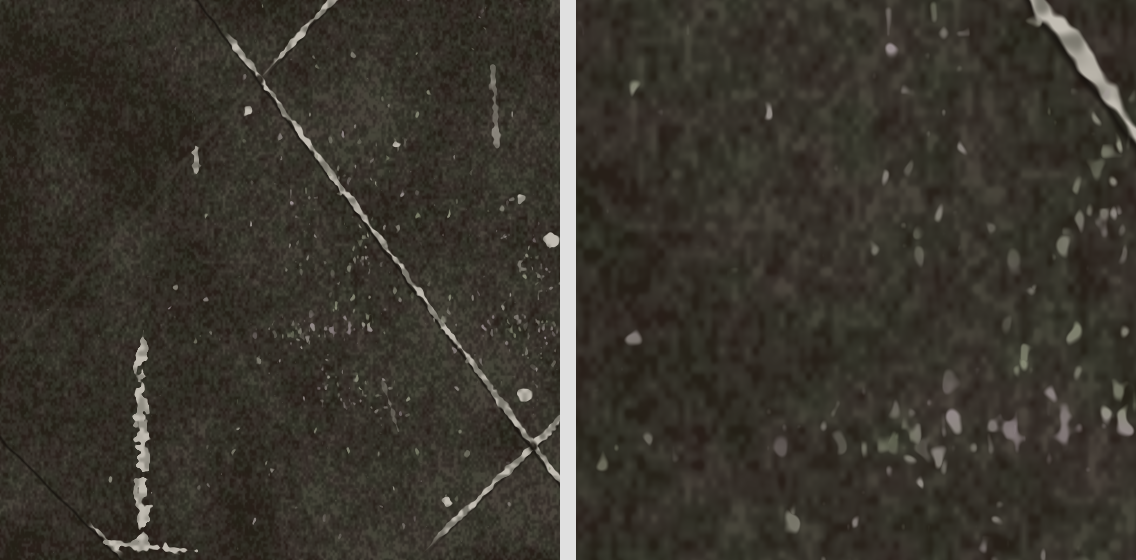
Left: the whole. Right: its middle third, enlarged.
This texture is drawn by a Shadertoy shader. Its source:

```glsl
// Dark worn stone tiles laid diagonally, with broken pale joints, paint drips and flecks.
const vec3 UMBER = vec3(0.148, 0.122, 0.092);
const vec3 SLATE = vec3(0.203, 0.190, 0.160);
const vec3 DUST = vec3(0.282, 0.270, 0.230);
const vec3 GROOVE = vec3(0.075, 0.060, 0.045);
const vec3 CHALK = vec3(0.50, 0.49, 0.45);
const vec3 PAINT = vec3(0.79, 0.77, 0.73);
// Larger lone chips: centre and radius
const vec3 CHIPS[7] = vec3[7](vec3(0.254, 0.026, 0.015), vec3(0.936, 0.294, 0.016),
    vec3(0.985, 0.572, 0.015), vec3(0.707, 0.742, 0.009), vec3(0.797, 0.104, 0.010),
    vec3(0.443, 0.802, 0.009), vec3(0.931, 0.646, 0.009));

vec2 hash2(vec2 p) {
    vec3 q = fract(p.xyx * vec3(0.1031, 0.1030, 0.0973));
    q += dot(q, q.yzx + 33.33);
    return fract((q.xx + q.yz) * q.zy);
}

float noise(vec2 p) {
    vec2 i = floor(p), f = fract(p);
    f = f * f * (3.0 - 2.0 * f);
    float lower = mix(hash2(i).x, hash2(i + vec2(1, 0)).x, f.x);
    float upper = mix(hash2(i + vec2(0, 1)).x, hash2(i + vec2(1, 1)).x, f.x);
    return mix(lower, upper, f.y);
}

float fbm(vec2 p) {
    float sum = 0.0;
    for (float gain = 0.5; gain > 0.05; gain *= 0.5) {
        sum += gain * noise(p);
        p = p * 2.03 + 17.3;
    }
    return sum;
}

// Filled inside a signed distance, with a soft edge
float fill(float d, float soft) { return 1.0 - smoothstep(-soft, soft, d); }

float mound(vec2 p, vec2 centre, vec2 size) {
    vec2 q = (p - centre) / size;
    return exp(-dot(q, q));
}

// Perspective lattice: x counts falling joints, y counts rising joints
vec2 tileCoord(vec2 p) {
    float fall0 = (p.x + p.y - 0.222) / 1.414;
    float fall1 = 0.802 * p.x + 0.598 * p.y - 0.884;
    float rise0 = (p.y - 0.97 * p.x + 0.719) / 1.393;
    float rise1 = (p.y - 1.10 * p.x - 0.349) / 1.487;
    return vec2(fall0 / (fall0 - fall1), rise0 / (rise0 - rise1));
}

// Amount of wear: scuffed patches over a sparse background
float scuff(vec2 p) {
    float patches = 0.55 * mound(p, vec2(0.58, 0.42), vec2(0.17, 0.24))
                  + 0.75 * mound(p, vec2(0.95, 0.47), vec2(0.08, 0.13));
    return patches * smoothstep(0.2, 0.75, noise(p * 17.0)) + 0.04 * smoothstep(0.1, 0.9, p.x);
}

// Scattered upright flecks, one candidate per grid cell
float flecks(vec2 p, float cells, float radius, float soft) {
    vec2 g = p * cells, base = floor(g);
    float cover = 0.0;
    for (int k = 0; k < 9; k++) {
        vec2 id = base + vec2(k % 3 - 1, k / 3 - 1);
        vec2 pick = hash2(id + cells), place = hash2(id + cells + 71.0);
        vec2 d = (g - id - place) * vec2(1.3, 0.8);
        float size = radius * mix(0.45, 1.0, pick.y * pick.y);
        float fleck = fill(length(d) - size, soft * cells);
        cover = max(cover, step(pick.x, scuff(id / cells)) * fleck * mix(0.3, 1.0, place.y));
    }
    return cover;
}

// Ragged broken stroke from a to b
float stroke(vec2 p, vec2 a, vec2 b, float width, float soft) {
    vec2 ab = b - a;
    float t = clamp(dot(p - a, ab) / dot(ab, ab), 0.0, 1.0);
    float rag = 1.2 * noise(p * 58.0) + 1.0 * noise(p * 125.0) - 0.65;
    return fill(length(p - a - t * ab) - width * rag, soft);
}

void mainImage(out vec4 fragColor, in vec2 fragCoord) {
    vec2 p = fragCoord / iResolution.xy;
    float soft = max(0.0016, 0.8 / iResolution.y);
    // Stone: broad stains, fine grain and a faint tint
    float grain = noise(p * vec2(145, 105)) + noise(p * vec2(250, 190)) - 1.0;
    float tone = 0.25 + 0.30 * p.x + 0.95 * (fbm(p * 9.0) - 0.47) + 0.55 * grain;
    tone += 0.10 * mound(p, vec2(0.62, 0.45), vec2(0.35));
    vec3 color = mix(UMBER, SLATE, smoothstep(-0.1, 0.5, tone));
    color = mix(color, DUST, smoothstep(0.4, 1.0, tone));
    float tint = noise(p * 42.0 + 9.0) - 0.5;
    color += tint * vec3(0.022, -0.010, 0.012);
    // Signed distances to the nearest joint of each direction
    vec2 tile = tileCoord(p), joint = round(tile), dx = dFdx(tile), dy = dFdy(tile);
    vec2 d = (tile - joint) / (sqrt(dx * dx + dy * dy) * iResolution.y);
    d += 0.004 * (vec2(noise(p * 45.0), noise(p * 45.0 + 50.0)) - 0.5);
    // Mortar survives only along some lengths of the joints
    float fallKept = mix(1.0 - smoothstep(0.03, 0.06, abs(tile.y - 0.54)),
                         1.0 - smoothstep(1.09, 1.13, tile.y), joint.x);
    float riseEdge = mix(0.58, 0.98, joint.y);
    float riseKept = smoothstep(riseEdge, riseEdge + 0.12, tile.x);
    float rag = 1.0 * noise(p * 52.0) + 0.9 * noise(p * 125.0) - 0.08;
    float mortar = max(fallKept * fill(abs(d.x - 0.0025) - 0.0050 * rag, soft),
                       riseKept * fill(abs(d.y) - 0.0056 * rag * riseKept, soft));
    mortar *= smoothstep(0.004, 0.011, length(d));
    // Faint worn rising joint, dark grooves, then mortar
    color = mix(color, DUST, 0.45 * (1.0 - riseKept) * fill(abs(d.y) - 0.003, 0.004));
    float groove = max(fill(abs(d.x + 0.0035) - 0.002, 0.0025),
                       riseKept * fill(abs(d.y + 0.006) - 0.0015, 0.003));
    color = mix(color, GROOVE, 0.75 * groove);
    float chalky = smoothstep(0.15, 0.75, noise(p * 95.0));
    color = mix(color, mix(CHALK, PAINT, chalky), 0.95 * mortar);
    // Irregular flecks and finer grit where the stone is scuffed
    vec2 warped = p + 0.007 * (vec2(noise(p * 110.0), noise(p * 110.0 + 31.0)) - 0.5);
    float grit = 0.6 * noise(p * vec2(125, 85)) + 0.4 * noise(p * vec2(210, 150));
    float bare = mix(0.89, 0.60, min(1.0, 1.7 * scuff(p)));
    float specks = max(flecks(warped, 55.0, 0.29, soft), 0.7 * smoothstep(bare, bare + 0.2, grit));
    color = mix(color, mix(CHALK, PAINT, 0.4) + tint * vec3(0.08, 0.0, 0.14), 0.9 * specks);
    // Paint drip with its foot, faint runs, a scratch and the larger chips
    float paint = stroke(p, vec2(0.254, 0.395), vec2(0.256, 0.025), 0.016, soft);
    paint = max(paint, stroke(p, vec2(0.19, 0.030), vec2(0.35, 0.016), 0.009, soft));
    paint = max(paint, 0.8 * stroke(p, vec2(0.349, 0.745), vec2(0.351, 0.69), 0.010, soft));
    paint = max(paint, 0.6 * stroke(p, vec2(0.88, 0.88), vec2(0.888, 0.74), 0.007, soft));
    paint = max(paint, 0.4 * stroke(p, vec2(0.683, 0.32), vec2(0.711, 0.23), 0.005, soft));
    for (int i = 0; i < 7; i++)
        paint = max(paint, fill(length(warped - CHIPS[i].xy) - CHIPS[i].z * 0.85, soft));
    fragColor = vec4(mix(color, mix(CHALK, PAINT, 0.3 + 0.7 * chalky), 0.95 * paint), 1.0);
}
```
